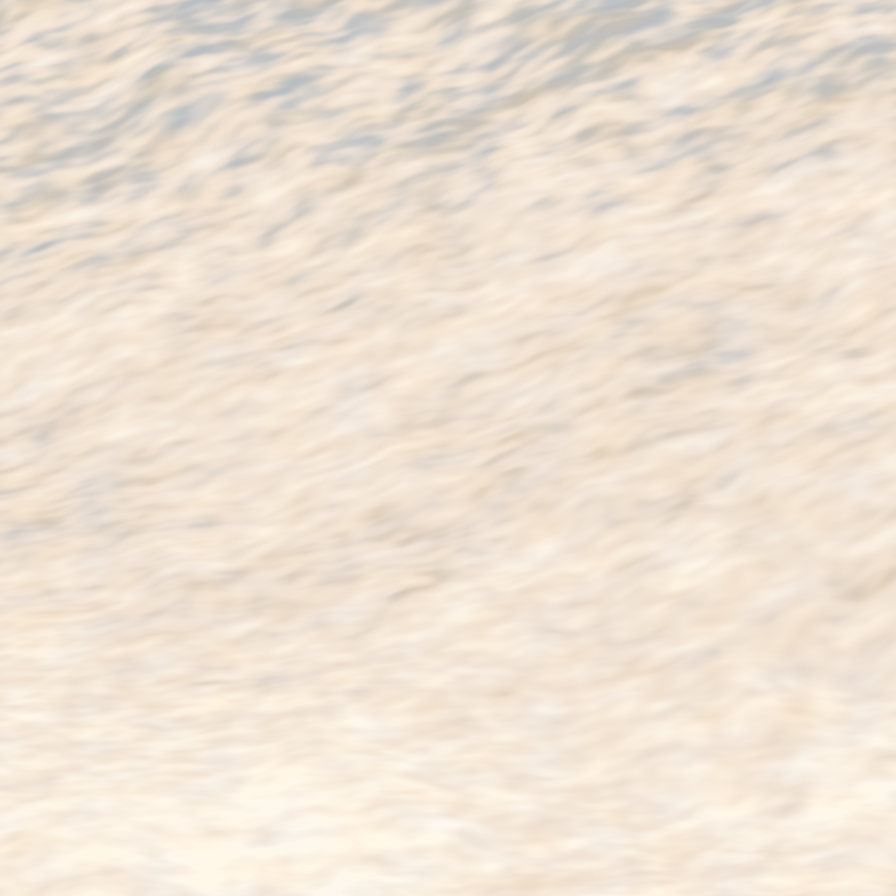
Give the GLSL for this texture, as a Shadertoy shader.

```glsl
// Pale wind-brushed surface: cream at the foot, sand in the middle, cool grey on top.
// Layers of stretched gradient noise follow a slope that steepens with height;
// their sum is a tone that runs through shadow, sand and cream.

#define STREAK_SCALE  vec2(11.0, 42.0)
#define GRAIN_SCALE   vec2(32.0, 88.0)
#define BROAD_SCALE   vec2(2.6, 9.0)
#define STREAK_AMOUNT 0.36
#define GRAIN_AMOUNT  0.25
#define BROAD_AMOUNT  0.30
#define STROKE_DEPTH  0.26
#define WARM_SHADOW   vec3(0.835, 0.775, 0.705)
#define COOL_SHADOW   vec3(0.735, 0.745, 0.750)
#define SAND          vec3(0.942, 0.884, 0.822)
#define CREAM         vec3(1.000, 0.968, 0.915)

// Unit gradient for a lattice cell
vec2 cellGradient(vec2 cell) {
    vec3 h = fract(cell.xyx * vec3(0.1031, 0.1030, 0.0973));
    h += dot(h, h.yzx + 33.33);
    float angle = 6.2832 * fract((h.x + h.y) * h.z);
    return vec2(cos(angle), sin(angle));
}

float gradientNoise(vec2 p) {
    vec2 cell = floor(p);
    vec2 f = p - cell;
    vec2 fade = f * f * f * (f * (f * 6.0 - 15.0) + 10.0);
    vec2 e = vec2(1.0, 0.0);
    float a = dot(cellGradient(cell), f);
    float b = dot(cellGradient(cell + e.xy), f - e.xy);
    float c = dot(cellGradient(cell + e.yx), f - e.yx);
    float d = dot(cellGradient(cell + e.xx), f - e.xx);
    return mix(mix(a, b, fade.x), mix(c, d, fade.x), fade.y);
}

// Three octaves, each turned a little to break up the lattice
float layeredNoise(vec2 p) {
    float sum = 0.0;
    float weight = 1.0;
    for (int i = 0; i < 3; i++) {
        sum += weight * gradientNoise(p);
        p = mat2(0.98, 0.20, -0.20, 0.98) * p * 1.9 + 17.3;
        weight *= 0.5;
    }
    return sum;
}

// Shears the canvas along the grain, with a gentle wander
vec2 followGrain(vec2 uv) {
    float slope = mix(0.06, 0.30, smoothstep(0.05, 0.55, uv.y));
    float wander = 0.022 * gradientNoise(uv * vec2(4.0, 6.0) + 5.0)
                 + 0.008 * gradientNoise(uv * vec2(13.0, 16.0) + 41.0);
    return vec2(uv.x, uv.y - slope * (uv.x - 0.5) + wander);
}

void mainImage(out vec4 fragColor, in vec2 fragCoord) {
    vec2 uv = fragCoord / iResolution.xy;
    vec2 p = followGrain(uv);

    // Noise layers, from wide bands to fine grain
    float broad = layeredNoise(p * BROAD_SCALE + 3.7);
    float streak = layeredNoise(p * STREAK_SCALE + 61.0);
    float grain = gradientNoise(p * GRAIN_SCALE + 123.0);

    // Height sets the bright foot and the cool top
    float foot = 1.0 - smoothstep(0.08, 0.38, uv.y + 0.10 * broad);
    float top = smoothstep(0.60, 1.0, mix(uv.y, p.y, 0.5) + 0.14 * broad);
    float contrast = 1.0 + 0.45 * top;

    float tone = 0.53 + 0.25 * foot - 0.20 * top;
    tone += contrast * (BROAD_AMOUNT * broad + STREAK_AMOUNT * streak + GRAIN_AMOUNT * grain);

    // Sparse dark strokes
    float stroke = gradientNoise(p * vec2(12.0, 48.0) + 211.0);
    float patches = smoothstep(-0.1, 0.3, gradientNoise(p * vec2(4.0, 9.0) + 87.0));
    tone -= STROKE_DEPTH * patches * smoothstep(0.22, 0.60, stroke);
    tone = clamp(tone, 0.0, 1.0);

    // Tone to colour
    float tint = gradientNoise(p * vec2(14.0, 34.0) + 301.0);
    float coolness = clamp(0.25 + 0.75 * top + 0.9 * tint, 0.0, 1.0);
    vec3 shadow = mix(WARM_SHADOW, COOL_SHADOW, coolness);
    vec3 color = mix(shadow, SAND, smoothstep(0.0, 0.5, tone) * 0.4 + min(tone * 2.0, 1.0) * 0.6);
    color = mix(color, CREAM, clamp(tone * 2.0 - 1.0, 0.0, 1.0));

    // Faint blue and peach flecks
    color += tint * vec3(-0.018, 0.0, 0.036);
    fragColor = vec4(clamp(color, 0.0, 1.0), 1.0);
}
```
